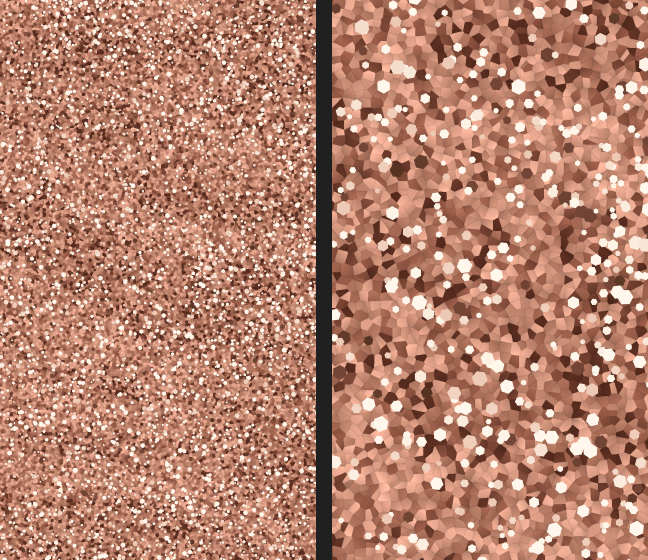
Left: the whole. Right: its middle third, enlarged.
Give the GLSL for this texture, as a WebGL 2 fragment shader.

```glsl
#version 300 es
precision highp float;
// Rose gold glitter: packed copper grains under scattered pale and dark flakes.

uniform vec2 u_resolution;
out vec4 fragColor;

// Lengths are fractions of the canvas width
const float GRAIN_SIZE = 1.0 / 104.0;
const float BIG_FLAKE_SIZE = 1.0 / 62.0;
const float SMALL_FLAKE_SIZE = 1.0 / 98.0;
const float BIG_FLAKE_SHARE = 0.18;
const float SMALL_FLAKE_SHARE = 0.13;
const float DARK_FLAKE_SHARE = 0.045;
const float SEAM_SHADE = 0.90;
const float FACET_SHEEN = 0.16;
const float BAND_STRENGTH = 0.22;
const vec2 BAND_FREQUENCY = vec2(3.5, 10.0);
const int SAMPLES = 3;

const vec3 UMBER = vec3(0.34, 0.17, 0.12);
const vec3 BROWN = vec3(0.60, 0.36, 0.28);
const vec3 COPPER = vec3(0.73, 0.50, 0.41);
const vec3 PEACH = vec3(0.95, 0.69, 0.59);
const vec3 CREAM = vec3(0.93, 0.79, 0.71);
const vec3 WHITE = vec3(1.00, 0.97, 0.92);
const vec3 BRONZE = vec3(0.33, 0.20, 0.13);

// Integer hash giving three values in 0..1
vec3 hash3(vec2 cell, int seed) {
    uvec3 v = uvec3(ivec3(ivec2(cell), seed));
    v = v * 1664525u + 1013904223u;
    v.x += v.y * v.z; v.y += v.z * v.x; v.z += v.x * v.y;
    v ^= v >> 16u;
    v.x += v.y * v.z; v.y += v.z * v.x; v.z += v.x * v.y;
    return vec3(v >> 8u) / 16777216.0;
}

float valueNoise(vec2 p, int seed) {
    vec2 i = floor(p), f = fract(p);
    f = f * f * (3.0 - 2.0 * f);
    float low = mix(hash3(i, seed).x, hash3(i + vec2(1, 0), seed).x, f.x);
    float high = mix(hash3(i + vec2(0, 1), seed).x, hash3(i + vec2(1, 1), seed).x, f.x);
    return mix(low, high, f.y);
}

// Broad, slightly tilted horizontal drifts
float bands(vec2 p, int seed) {
    return valueNoise((p + vec2(0.0, 0.12 * p.x)) * BAND_FREQUENCY, seed);
}

vec3 grainRamp(float t) {
    vec3 c = mix(UMBER, BROWN, smoothstep(0.0, 0.2, t));
    c = mix(c, COPPER, clamp((t - 0.2) / 0.3, 0.0, 1.0));
    return mix(c, PEACH, clamp((t - 0.5) / 0.5, 0.0, 1.0));
}

// Cellular grains, each with its own tone and tilt
vec3 grains(vec2 p, float toneShift) {
    vec2 q = p / GRAIN_SIZE, base = floor(q);
    float nearest = 9.0, second = 9.0;
    vec2 owner = base, offset = vec2(0.0);
    for (int y = -1; y <= 1; y++)
    for (int x = -1; x <= 1; x++) {
        vec2 cell = base + vec2(x, y);
        vec2 d = q - cell - hash3(cell, 1).xy;
        float dist = length(d);
        if (dist < nearest) {
            second = nearest;
            nearest = dist;
            owner = cell;
            offset = d;
        } else {
            second = min(second, dist);
        }
    }
    vec3 h = hash3(owner, 2);
    vec3 color = grainRamp(clamp(h.x + toneShift, 0.0, 1.0));
    color *= 1.0 + FACET_SHEEN * dot(offset, h.yz * 2.0 - 1.0);
    return color * mix(SEAM_SHADE, 1.0, smoothstep(0.0, 0.15, second - nearest));
}

// Distance to a regular hexagon with the given apothem
float hexagon(vec2 p, float apothem, float angle) {
    float c = cos(angle), s = sin(angle);
    p = abs(mat2(c, s, -s, c) * p);
    return max(p.x, dot(p, vec2(0.5, 0.866))) - apothem;
}

// Lays randomly placed hexagonal flakes over a colour
vec3 addFlakes(vec3 color, vec2 p, float size, float share, vec3 dull, vec3 bright, int seed) {
    vec2 q = p / size, base = floor(q);
    float soft = 0.6 / (u_resolution.x * size);
    for (int y = -1; y <= 1; y++)
    for (int x = -1; x <= 1; x++) {
        vec2 cell = base + vec2(x, y);
        vec3 place = hash3(cell, seed);
        float density = mix(0.4, 1.6, bands((cell + 0.5) * size, seed + 2));
        if (place.z > share * density) continue;
        vec3 look = hash3(cell, seed + 1);
        float d = hexagon(q - cell - place.xy, mix(0.24, 0.46, look.x), look.y * 6.2832);
        vec3 flake = mix(dull, bright, smoothstep(0.0, 0.5, look.z));
        color = mix(color, flake, 1.0 - smoothstep(-soft, soft, d));
    }
    return color;
}

void main() {
    vec2 p = gl_FragCoord.xy / u_resolution.x;
    float toneShift = BAND_STRENGTH * (bands(p, 5) - 0.5);

    // Averaged grain layer
    vec3 color = vec3(0.0);
    for (int y = 0; y < SAMPLES; y++)
    for (int x = 0; x < SAMPLES; x++) {
        vec2 jitter = (vec2(x, y) + 0.5) / float(SAMPLES) - 0.5;
        color += grains(p + jitter / u_resolution.x, toneShift);
    }
    color /= float(SAMPLES * SAMPLES);

    // Flakes from the deepest to the brightest
    color = addFlakes(color, p, BIG_FLAKE_SIZE, DARK_FLAKE_SHARE, BRONZE, BROWN * 0.75, 10);
    color = addFlakes(color, p, SMALL_FLAKE_SIZE, SMALL_FLAKE_SHARE, CREAM, WHITE, 20);
    color = addFlakes(color, p, BIG_FLAKE_SIZE, BIG_FLAKE_SHARE, CREAM, WHITE, 30);
    fragColor = vec4(color, 1.0);
}
```
